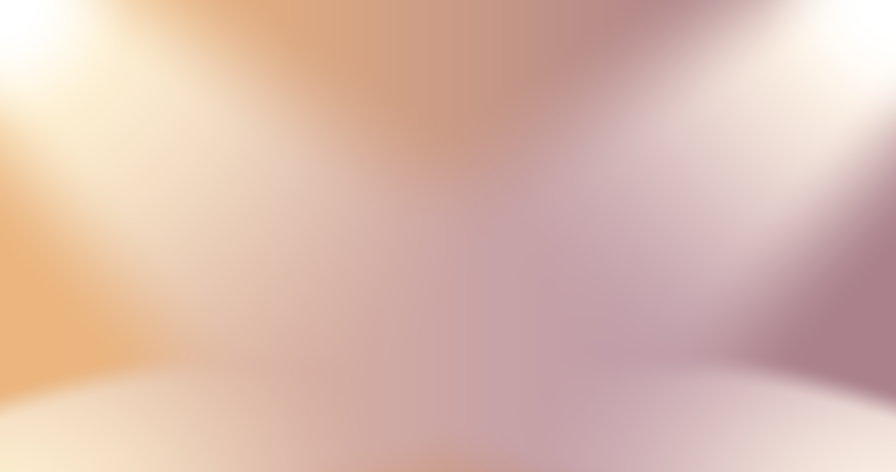
This background is drawn by a WebGL 1 fragment shader. Its source:

```glsl
precision highp float;
// An empty studio stage: two soft corner spotlights on a peach to mauve wall and floor.
uniform vec2 u_resolution;

const float ASPECT = 1.896;

// Soft cone of light; q is the offset right and down from the lamp.
float beam(vec2 q) {
  float upper = dot(q - vec2(0.42, 0.0), vec2(-0.553, 0.833));
  float lower = dot(q - vec2(0.0, 0.42), vec2(0.764, -0.645));
  return smoothstep(-0.08, 0.21, upper) * smoothstep(-0.07, 0.21, lower);
}

// One at the centre, fading to zero between the two radii.
float falloff(float inner, float outer, float r) {
  return 1.0 - smoothstep(inner, outer, r);
}

void main() {
  vec2 uv = gl_FragCoord.xy / u_resolution;
  vec2 left = vec2(uv.x * ASPECT, 1.0 - uv.y);
  vec2 right = vec2(ASPECT - left.x, left.y);
  float side = min(left.x, right.x);
  float depth = left.y;

  // Unlit backdrop and the tint of diffuse light
  vec3 wall = mix(vec3(0.92, 0.71, 0.50), vec3(0.67, 0.51, 0.55),
                  smoothstep(0.05, 0.95, uv.x));
  vec3 diffuse = mix(vec3(0.87, 0.71, 0.62), vec3(0.75, 0.61, 0.66),
                     smoothstep(0.1, 0.8, uv.x));
  vec3 cream = mix(vec3(1.0, 0.95, 0.83), vec3(1.0, 0.96, 0.91), uv.x);

  // Beams fade with distance from each lamp
  float rl = length(left);
  float rr = length(right);
  vec3 lit = mix(diffuse, cream, falloff(0.1, 1.15, rl));
  lit = mix(lit, cream, falloff(0.1, 1.0, rr));
  float cover = 1.0 - (1.0 - beam(left)) * (1.0 - beam(right));
  vec3 color = mix(wall, lit, cover);

  // White hot lamp cores
  color = mix(color, vec3(1.0), falloff(0.05, 0.3, min(rl, rr)));

  // Floor, brighter at the front corners, with a dim wedge at the front centre
  float horizon = 0.755 + 0.085 * pow(max(0.0, 1.0 - side / 0.4), 1.5);
  float corner = length(vec2(side, 1.5 * (depth - 1.05)));
  vec3 stage = mix(diffuse, cream, 0.9 * falloff(0.0, 0.85, corner));
  float wedge = smoothstep(0.0, 0.16, depth - 0.88 - 0.3 * abs(left.x - 0.5 * ASPECT));
  stage = mix(stage, wall, 0.8 * wedge);
  color = mix(color, stage, smoothstep(-0.015, 0.06, depth - horizon));

  gl_FragColor = vec4(color, 1.0);
}
```
